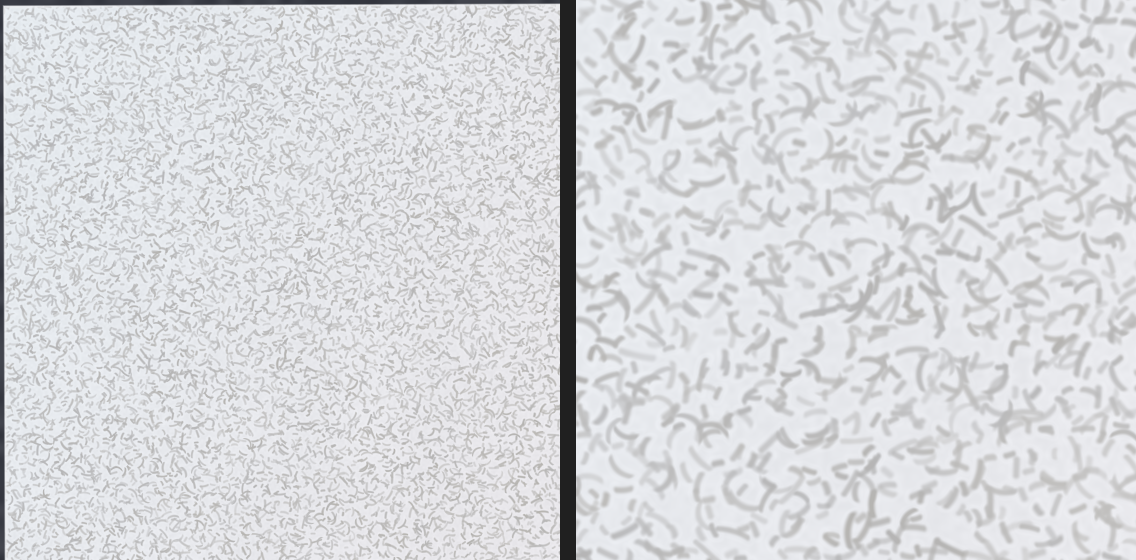
Left, the full canvas; right, a detail of the centre.
Write a WebGL 1 fragment shader that draws this texture.

```glsl
precision highp float;
// Pale laminate panel with fine scattered grey flecks and a dark rim at the top and left.
uniform vec2 u_resolution;

vec3 hash3(vec2 p) {
  vec3 q = fract(vec3(p.xyx) * vec3(0.1031, 0.1030, 0.0973));
  q += dot(q, q.yxz + 33.33);
  return fract((q.xxy + q.yzz) * q.zyx);
}

float valueNoise(vec2 p) {
  vec2 cell = floor(p), f = fract(p);
  f = f * f * (3.0 - 2.0 * f);
  float low = mix(hash3(cell).x, hash3(cell + vec2(1.0, 0.0)).x, f.x);
  float high = mix(hash3(cell + vec2(0.0, 1.0)).x, hash3(cell + 1.0).x, f.x);
  return mix(low, high, f.y);
}

// Distance to a short, slightly bent stroke centred on the origin
float strokeDistance(vec2 p, float angle, float halfLength, float bend) {
  float c = cos(angle), s = sin(angle);
  vec2 q = vec2(c * p.x + s * p.y, c * p.y - s * p.x);
  q.y += bend * (q.x * q.x - 0.4 * halfLength * halfLength);
  q.x -= clamp(q.x, -halfLength, halfLength);
  return length(q);
}

// One jittered layer of flecks: x is the ink, y is a faint bright border
vec2 fleckLayer(vec2 uv, float seed) {
  const float CELLS = 56.0;
  vec2 grid = uv * CELLS + seed * vec2(0.37, 0.61);
  vec2 home = floor(grid);
  float clear = 1.0;
  float border = 0.0;
  for (int j = -1; j <= 1; j++) {
    for (int i = -1; i <= 1; i++) {
      vec2 cell = home + vec2(float(i), float(j));
      vec3 place = hash3(cell + seed * 17.3 + 5.0);
      vec3 form = hash3(cell + seed * 29.7 + 211.0);
      vec2 offset = (grid - cell - place.xy) / CELLS;
      float angle = (place.z - 0.5) * 2.9 + 0.12;
      float halfLength = mix(0.002, 0.0095, form.x * form.x);
      float d = strokeDistance(offset, angle, halfLength, (form.y - 0.5) * 110.0);
      float width = mix(0.0019, 0.0028, form.z);
      float strength = mix(0.4, 1.0, fract(form.z * 7.0 + form.x));
      clear *= 1.0 - strength * (1.0 - smoothstep(0.0003, width + 0.0008, d));
      border = max(border, strength * (1.0 - smoothstep(0.0, 0.0016, abs(d - 0.0042))));
    }
  }
  return vec2(1.0 - clear, border);
}

void main() {
  vec2 uv = gl_FragCoord.xy / u_resolution;

  // Cool sheet that turns a little warmer toward the lower right
  float warmth = smoothstep(0.0, 1.6, uv.x + 0.6 * (1.0 - uv.y));
  vec3 sheet = mix(vec3(0.900, 0.920, 0.938), vec3(0.912, 0.907, 0.922), warmth);
  sheet += 0.012 * (valueNoise(uv * 9.0) - 0.5);
  sheet += 0.022 * (valueNoise(uv * 230.0 + 40.0) - 0.5);

  // Overlapping flecks with an uneven density
  float clear = 1.0;
  float border = 0.0;
  for (int k = 0; k < 3; k++) {
    vec2 fleck = fleckLayer(uv, float(k) + 1.0);
    clear *= 1.0 - fleck.x;
    border = max(border, fleck.y);
  }
  float density = mix(0.75, 1.1, valueNoise(uv * 24.0 + 7.0));
  float ink = min((1.0 - clear) * density, 1.0);
  vec3 inkColor = mix(vec3(0.710, 0.715, 0.730), vec3(0.715, 0.705, 0.685),
                      valueNoise(uv * 60.0 + 90.0) * 0.6 + warmth * 0.4);
  vec3 color = mix(sheet + 0.012 * border, inkColor, ink);

  // Bright bevel, then the dark rim, slightly tapered along both sides
  float topGap = 1.0 - uv.y - mix(0.0105, 0.0070, uv.x);
  float leftGap = uv.x - mix(0.0090, 0.0060, uv.y);
  float inside = min(topGap, leftGap);
  float bevel = 1.0 - smoothstep(0.001, 0.006, inside);
  color = mix(color, vec3(0.935, 0.940, 0.950), 0.75 * bevel);
  vec3 rimColor = vec3(0.19, 0.20, 0.235) + 0.08 * valueNoise(uv * 45.0);
  color = mix(rimColor, color, smoothstep(-0.0022, 0.0016, inside));

  gl_FragColor = vec4(color, 1.0);
}
```
